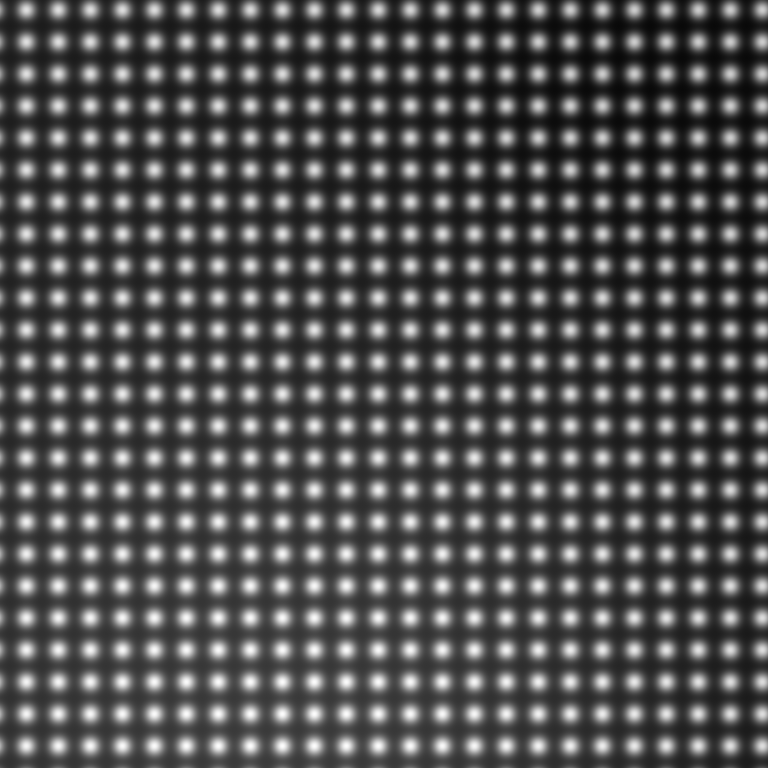
This pattern is drawn by a WebGL 1 fragment shader. Its source:

```glsl
precision highp float;
// Draws a square grid of soft white dots on near-black, under an uneven glow.

uniform vec2 u_resolution;

// Grid: repeats across and down, and where the dot sits in its cell
const float REPEATS = 24.0;
const vec2 DOT_CENTRE = vec2(0.825, 0.69);

// Dot: Gaussian spread in cell widths, and brightness above the ground
const float DOT_SIGMA = 0.203;
const float DOT_LEVEL = 0.77;

// Ground: side-to-side shade, a glow from below and a dark patch, in canvas units
const float LEFT_LEVEL = 0.10;
const float RIGHT_LEVEL = 0.03;
const vec2 GLOW_CENTRE = vec2(0.45, 0.0);
const vec2 GLOW_SIGMA = vec2(0.42, 0.40);
const float GLOW_LEVEL = 0.15;
const vec2 SHADE_CENTRE = vec2(0.76, 0.88);
const vec2 SHADE_SIGMA = vec2(0.14, 0.16);
const float SHADE_LEVEL = 0.025;

float gaussian(vec2 offset, vec2 sigma) {
  vec2 d = offset / sigma;
  return exp(-0.5 * dot(d, d));
}

// Separable sum of the nearest dot and its neighbours, so the tails overlap
float dotGrid(vec2 uv) {
  vec2 cell = fract(uv * REPEATS - DOT_CENTRE + 0.5) - 0.5;
  vec2 profile = vec2(0.0);
  for (int i = -1; i <= 1; i++) {
    vec2 d = (cell + float(i)) / DOT_SIGMA;
    profile += exp(-0.5 * d * d);
  }
  return profile.x * profile.y;
}

// Slow change in brightness across the whole canvas
float groundLight(vec2 uv) {
  float level = mix(LEFT_LEVEL, RIGHT_LEVEL, uv.x);
  level += GLOW_LEVEL * gaussian(uv - GLOW_CENTRE, GLOW_SIGMA);
  level -= SHADE_LEVEL * gaussian(uv - SHADE_CENTRE, SHADE_SIGMA);
  return level;
}

void main() {
  vec2 uv = gl_FragCoord.xy / u_resolution;
  float grey = groundLight(uv) + DOT_LEVEL * dotGrid(uv);
  gl_FragColor = vec4(vec3(clamp(grey, 0.0, 1.0)), 1.0);
}
```
